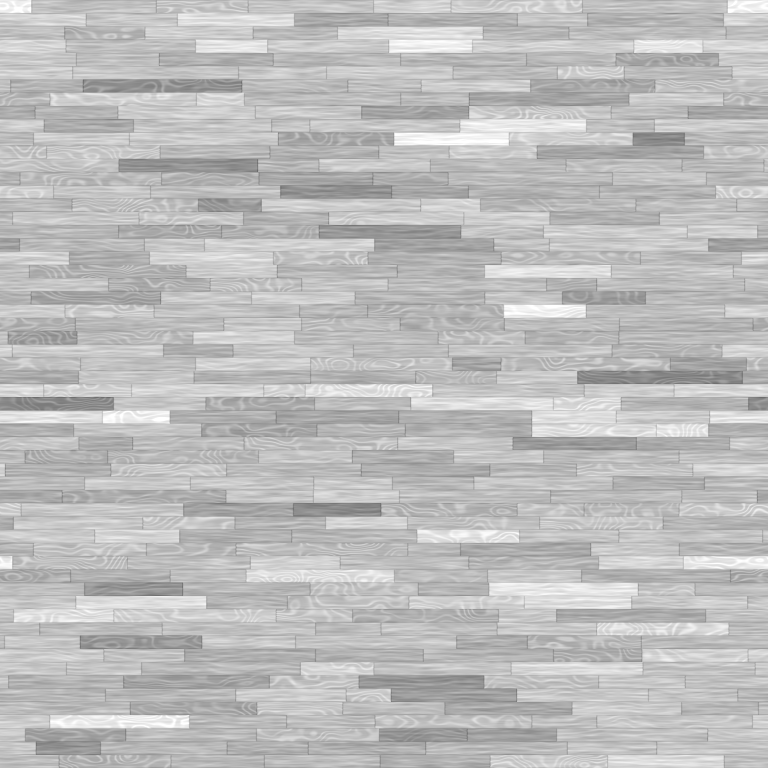
This texture is drawn by a Shadertoy shader. Its source:

```glsl
#define ROWS 58.0
#define PLANKS 7.0
#define JOINT_JITTER 0.66
#define SEAM_WIDTH 0.0011
#define SEAM_DEPTH 0.17
#define BASE_TONE 0.757
#define TONE_SPREAD 0.10
#define ACCENT_TONE 0.115
#define RING_CONTRAST 0.065
#define FIBRE_CONTRAST 0.13

float hash(vec2 p) {
    vec3 q = fract(vec3(p.xyx) * 0.1031);
    q += dot(q, q.yzx + 33.33);
    return fract((q.x + q.y) * q.z);
}

float noise(vec2 p) {
    vec2 cell = floor(p), f = fract(p);
    f = f * f * (3.0 - 2.0 * f);
    float low = mix(hash(cell), hash(cell + vec2(1, 0)), f.x);
    float high = mix(hash(cell + vec2(0, 1)), hash(cell + vec2(1, 1)), f.x);
    return mix(low, high, f.y);
}

// Position of the joint before plank i of a row, in plank units
float joint(float i, float row) {
    return i + JOINT_JITTER * (hash(vec2(mod(i, PLANKS), row) + 7.3) - 0.5);
}

// Mostly mid greys, with a few clearly darker or lighter planks
float plankTone(vec2 id) {
    float spread = hash(id + 11.7) + hash(id + 23.1) + hash(id + 37.9) - 1.5;
    float pick = hash(id + 51.3);
    float accent = step(0.94, pick) - step(pick, 0.07);
    return BASE_TONE + TONE_SPREAD * spread + ACCENT_TONE * accent;
}

// Straight grain on most planks, looping figure on some; p is in row heights
float woodGrain(vec2 p, vec2 id) {
    vec2 seed = 90.0 * vec2(hash(id + 61.7), hash(id + 73.9));
    float figure = smoothstep(0.62, 0.95, hash(id + 83.1));
    float warp = noise(p * vec2(0.33, 0.9) + seed);
    warp += 0.3 * noise(p * vec2(0.9, 1.8) + seed + 17.0);
    float phase = p.y * mix(2.8, 1.2, figure) + warp * mix(1.6, 6.5, figure);
    float rings = sin(6.2832 * phase);
    rings -= 0.35 * cos(12.5664 * phase);
    float patchiness = noise(p * vec2(0.4, 1.5) + seed + 41.0);
    float fibre = noise(p * vec2(0.55, 8.0) + seed + 29.0) - 0.5;
    fibre += 0.5 * (noise(p * vec2(1.6, 14.0) + seed + 53.0) - 0.5);
    return RING_CONTRAST * rings * mix(0.35, 0.8, figure) * (0.4 + patchiness)
         + FIBRE_CONTRAST * fibre * mix(1.0, 0.6, figure);
}

float seam(float dist, float pixel) {
    return clamp((0.5 * SEAM_WIDTH - dist) / pixel + 0.5, 0.0, 1.0);
}

float floorShade(vec2 uv, float pixel) {
    // Find the plank
    float row = floor(uv.y * ROWS);
    float x = uv.x * PLANKS + PLANKS * hash(vec2(row, 5.7));
    float i = floor(x);
    if (x < joint(i, row)) i -= 1.0;
    else if (x >= joint(i + 1.0, row)) i += 1.0;
    vec2 id = vec2(mod(i, PLANKS), row);

    // Tone and grain
    float across = fract(uv.y * ROWS);
    float left = joint(i, row), right = joint(i + 1.0, row);
    vec2 local = vec2((x - left) * ROWS / PLANKS, across);
    float shade = plankTone(id) + woodGrain(local, id);

    // Seams: butt joints are stronger than the long edges
    float endDist = min(x - left, right - x) / PLANKS;
    float edgeDist = min(across, 1.0 - across) / ROWS;
    float gap = max(seam(endDist, pixel), 0.6 * seam(edgeDist, pixel));
    return shade - SEAM_DEPTH * gap;
}

void mainImage(out vec4 fragColor, in vec2 fragCoord) {
    float pixel = 1.0 / iResolution.y;
    float shade = 0.0;
    // Four samples per pixel smooth the fine grain
    for (int s = 0; s < 4; s++) {
        vec2 offset = vec2(s % 2, s / 2) * 0.5 - 0.25;
        shade += 0.25 * floorShade((fragCoord + offset) / iResolution.xy, pixel);
    }
    fragColor = vec4(vec3(clamp(shade, 0.0, 1.0)), 1.0);
}
```
